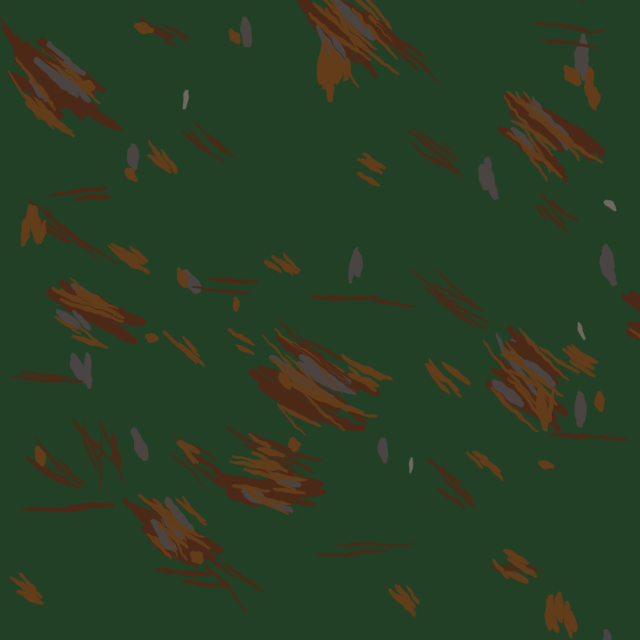
A three.js fragment shader for this pattern:

```glsl
varying vec2 vUv;

vec2 hash2(vec2 p) {
  vec3 q = fract(p.xyx * vec3(0.1031, 0.1030, 0.0973));
  q += dot(q, q.yzx + 33.33);
  return fract((q.xx + q.yz) * q.zy);
}

float gradientNoise(vec2 p) {
  vec2 i = floor(p), f = fract(p);
  vec2 s = f * f * (3.0 - 2.0 * f);
  vec2 x = vec2(1.0, 0.0);
  float a = dot(hash2(i) * 2.0 - 1.0, f);
  float b = dot(hash2(i + x.xy) * 2.0 - 1.0, f - x.xy);
  float c = dot(hash2(i + x.yx) * 2.0 - 1.0, f - x.yx);
  float d = dot(hash2(i + x.xx) * 2.0 - 1.0, f - x.xx);
  return mix(mix(a, b, s.x), mix(c, d, s.x), s.y);
}

// Coverage of scattered stroke clusters.
// grid: cells, seed, share of filled cells, salt for the single strokes
// brush: half length, half width, half spread, strokes per cluster
// lean: mean angle, swing between clusters, tilt between strokes
float strokes(vec2 p, vec4 grid, vec4 brush, vec3 lean) {
  float dist = 1.0;
  vec2 home = floor(p * grid.x);
  for (int y = -1; y <= 1; y++) {
    for (int x = -1; x <= 1; x++) {
      vec2 id = home + vec2(float(x), float(y));
      vec2 place = hash2(id + grid.y);
      vec2 trait = hash2(id + grid.y + 57.0);
      vec2 q = p - (id + 0.15 + 0.7 * place) / grid.x;
      if (trait.x > grid.z || length(q) > brush.x * 1.8 + brush.z * 1.5) continue;
      float angle = lean.x + lean.y * (trait.y * 2.0 - 1.0);
      float c = cos(angle), s = sin(angle);
      q = vec2(c * q.x + s * q.y, c * q.y - s * q.x);
      float size = 0.7 + 0.5 * fract(trait.x * 37.0);

      for (int i = 0; i < 12; i++) {
        if (float(i) >= brush.w) break;
        vec2 key = id * 13.0 + grid.y + grid.w + float(i) * 7.0;
        vec2 h = hash2(key), k = hash2(key + 131.0);
        float side = h.y * 2.0 - 1.0;
        vec2 u = q - vec2((h.x - 0.5) * brush.x * 0.9, side * brush.z * size);
        u.y -= u.x * (k.x - 0.5) * lean.z + u.x * u.x * (k.y - 0.5) * 3.0;
        float halfLength = brush.x * size * mix(0.5, 1.1, k.y) * (1.0 - 0.4 * abs(side));
        float t = clamp(u.x / halfLength, -1.0, 1.0);
        float width = brush.y * mix(0.65, 1.25, k.x) * (1.0 - 0.45 * t * t);
        dist = min(dist, length(vec2(u.x - t * halfLength, u.y)) - width);
      }
    }
  }
  return 1.0 - smoothstep(-0.0015, 0.0015, dist);
}

void main() {
  vec3 green = vec3(0.13, 0.25, 0.15);
  vec3 russet = vec3(0.30, 0.16, 0.09);
  vec3 ochre = vec3(0.39, 0.24, 0.10);
  vec3 grey = vec3(0.29, 0.27, 0.26);
  vec3 paleGrey = vec3(0.43, 0.41, 0.38);

  // Ragged, hand-drawn edges
  vec2 p = vUv + 1.0;
  p += 0.010 * vec2(gradientNoise(p * 13.0), gradientNoise(p * 13.0 + 40.0));
  p += 0.004 * vec2(gradientNoise(p * 75.0), gradientNoise(p * 75.0 + 90.0));

  vec3 color = green;

  // Loose grey dabs, mostly upright
  color = mix(color, grey, strokes(p, vec4(6.0, 11.0, 0.33, 0.0), vec4(0.032, 0.008, 0.009, 2.0), vec3(-1.45, 0.2, 0.3)));

  // Dense russet patches, overdrawn in ochre and grey
  color = mix(color, russet, strokes(p, vec4(3.0, 23.0, 0.62, 0.0), vec4(0.085, 0.009, 0.040, 9.0), vec3(-0.45, 0.4, 0.3)));
  color = mix(color, grey, strokes(p, vec4(3.0, 23.0, 0.62, 300.0), vec4(0.050, 0.007, 0.036, 4.0), vec3(-0.60, 0.4, 0.4)));
  color = mix(color, ochre, strokes(p, vec4(3.0, 23.0, 0.62, 600.0), vec4(0.070, 0.003, 0.052, 11.0), vec3(-0.55, 0.4, 0.5)));

  // Thin russet hatching and long level lines
  color = mix(color, russet, strokes(p, vec4(5.0, 37.0, 0.50, 0.0), vec4(0.062, 0.0023, 0.019, 6.0), vec3(-0.65, 0.2, 0.4)));
  color = mix(color, russet, strokes(p, vec4(4.0, 41.0, 0.50, 0.0), vec4(0.080, 0.0034, 0.014, 2.0), vec3(0.0, 0.12, 0.2)));
  color = mix(color, russet, strokes(p, vec4(4.0, 53.0, 0.22, 0.0), vec4(0.045, 0.0024, 0.032, 9.0), vec3(-1.3, 0.2, 1.3)));

  // Ochre dabs: slanted, upright and single
  color = mix(color, ochre, strokes(p, vec4(6.0, 67.0, 0.38, 0.0), vec4(0.032, 0.0042, 0.014, 4.0), vec3(-0.65, 0.2, 0.5)));
  color = mix(color, ochre, strokes(p, vec4(5.0, 71.0, 0.34, 0.0), vec4(0.034, 0.0065, 0.024, 5.0), vec3(-1.45, 0.2, 0.3)));
  color = mix(color, ochre, strokes(p, vec4(6.0, 83.0, 0.25, 0.0), vec4(0.015, 0.009, 0.002, 1.0), vec3(-0.8, 0.8, 0.2)));

  // Small pale accents
  color = mix(color, paleGrey, strokes(p, vec4(5.0, 97.0, 0.30, 0.0), vec4(0.018, 0.0045, 0.006, 1.0), vec3(-1.35, 0.6, 0.2)));

  gl_FragColor = vec4(color, 1.0);
}
```
